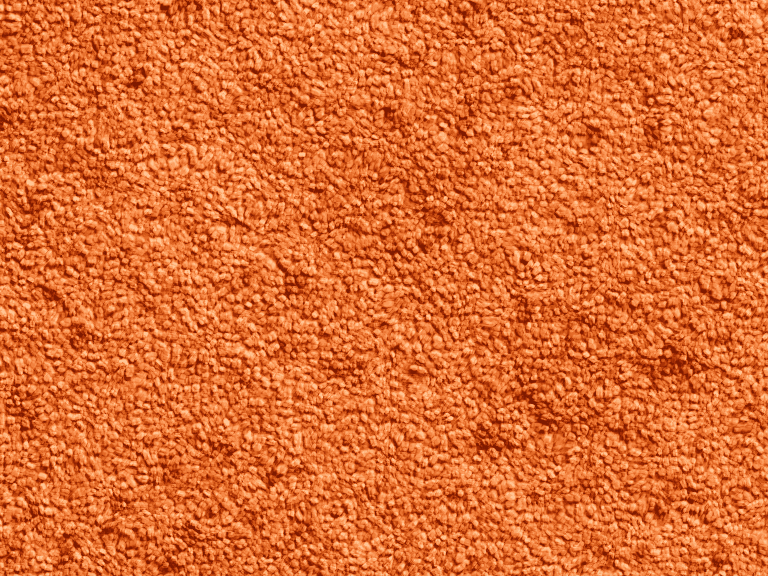
Give the GLSL for this texture, as a WebGL 2 fragment shader.

```glsl
#version 300 es
precision highp float;
// Rough orange plaster: flat-topped grains of two sizes scattered on a lumpy
// wall. Each layer is lit by comparing its height with a point nearer the
// light; the summed tone then picks a colour from a ramp of baked oranges.

uniform vec2 u_resolution;
out vec4 fragColor;

const vec2 LIGHT_DIR = vec2(0.45, 0.893);
const float COARSE_GRAINS = 70.0;   // grains per canvas height
const float FINE_GRAINS = 132.0;

// Three random values for a lattice cell
vec3 hash3(vec2 cell) {
    vec3 q = fract(cell.xyx * vec3(0.1031, 0.1030, 0.0973));
    q += dot(q, q.yxz + 33.33);
    return fract((q.xxy + q.yzz) * q.zyx);
}

// Smooth value noise in 0..1
float valueNoise(vec2 p) {
    vec2 cell = floor(p);
    vec2 f = fract(p);
    f = f * f * (3.0 - 2.0 * f);
    float low = mix(hash3(cell).x, hash3(cell + vec2(1.0, 0.0)).x, f.x);
    float high = mix(hash3(cell + vec2(0.0, 1.0)).x, hash3(cell + 1.0).x, f.x);
    return mix(low, high, f.y);
}

vec2 rotate(vec2 v, float angle) {
    float c = cos(angle);
    float s = sin(angle);
    return vec2(c * v.x - s * v.y, s * v.x + c * v.y);
}

// Topmost chunky grain at p: x = height, y = random tint
vec2 grainLayer(vec2 p, float seed) {
    vec2 base = floor(p);
    vec2 top = vec2(0.0, 0.5);
    for (int j = -1; j <= 1; j++) {
        for (int i = -1; i <= 1; i++) {
            vec2 cell = base + vec2(i, j);
            vec3 place = hash3(cell + seed);
            vec3 form = hash3(cell + seed + 57.3);
            vec2 offset = rotate(p - cell - 0.1 - 0.8 * place.xy, form.x * 6.283);
            offset.y *= 1.0 + 0.45 * form.y;
            vec2 side = abs(offset);
            float reach = mix(length(side), max(side.x, side.y), 0.5);
            float radius = mix(0.5, 0.82, place.z);
            float body = 1.0 - smoothstep(0.5, 1.0, reach / radius);
            float height = body * (0.4 + 0.6 * form.z);
            if (height > top.x) top = vec2(height, form.y);
        }
    }
    return top;
}

// Larger swells, drawn out along a falling diagonal
float lumpHeight(vec2 p) {
    vec2 q = rotate(p, 0.52) * vec2(0.7, 1.0);
    return 0.6 * valueNoise(q * 15.0) + 0.45 * valueNoise(q * 33.0 + 19.0);
}

// Grain relief lit from LIGHT_DIR, with dark gaps and tinted tops
float grainTone(vec2 p, float seed, float relief, float gap, float tint) {
    vec2 here = grainLayer(p, seed);
    vec2 toLight = grainLayer(p + LIGHT_DIR * 0.45, seed);
    return relief * (here.x - toLight.x) + gap * (here.x - 0.5)
         + tint * (here.y - 0.5);
}

// Colour ramp over tone, measured in standard deviations
vec3 plasterColor(float tone) {
    const float stops[8] = float[8](-2.8, -1.88, -1.02, -0.29, 0.36, 1.04, 1.88, 2.8);
    const vec3 colors[8] = vec3[8](
        vec3(0.50, 0.10, 0.00), vec3(0.65, 0.18, 0.02),
        vec3(0.80, 0.31, 0.07), vec3(0.90, 0.42, 0.16),
        vec3(0.95, 0.51, 0.25), vec3(0.98, 0.58, 0.33),
        vec3(0.99, 0.67, 0.44), vec3(1.00, 0.77, 0.58));
    vec3 color = colors[0];
    for (int i = 1; i < 8; i++) {
        float t = clamp((tone - stops[i - 1]) / (stops[i] - stops[i - 1]), 0.0, 1.0);
        color = mix(color, colors[i], t);
    }
    return color;
}

void main() {
    vec2 p = gl_FragCoord.xy / u_resolution.y;

    // Bend the lattice so that rows of cells do not show
    vec2 bend = vec2(valueNoise(p * 23.0 + 5.0), valueNoise(p * 23.0 + 71.0));
    vec2 q = p + 0.012 * bend;

    // Grains
    float tone = grainTone(q * COARSE_GRAINS, 11.0, 2.0, 1.4, 1.0);
    tone += grainTone(rotate(q, 0.6) * FINE_GRAINS, 143.0, 1.3, 0.6, 0.5);

    // Lumps, pits and slow drift of brightness
    tone += 2.0 * (lumpHeight(p) - lumpHeight(p + LIGHT_DIR * 0.018));
    tone -= 1.2 * smoothstep(0.72, 0.92, valueNoise(rotate(p, 0.5) * vec2(24.0, 34.0) + 40.0));
    tone += 0.7 * (valueNoise(p * 3.0 + 8.0) - 0.5);

    fragColor = vec4(plasterColor(0.92 * tone + 0.05), 1.0);
}
```
